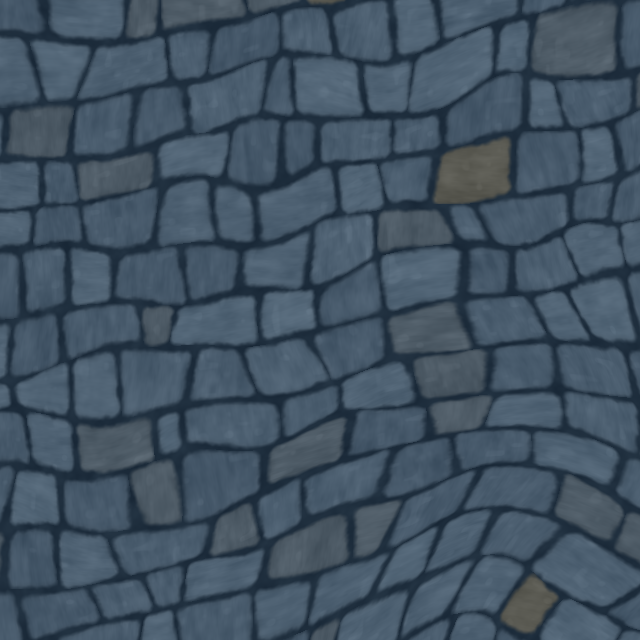
This texture is drawn by a WebGL 2 fragment shader. Its source:

```glsl
#version 300 es
precision highp float;
// Worn blue-grey cobblestones in bending rows with dark soft joints.
uniform vec2 u_resolution;
out vec4 fragColor;

const float ROWS = 11.8;        // stone rows per canvas height
const float STONE_WIDTH = 1.12; // mean stone length in row heights

float hash(vec2 p) {
    vec3 q = fract(vec3(p.xyx) * 0.1031);
    q += dot(q, q.yzx + 33.33);
    return fract((q.x + q.y) * q.z);
}

float noise(vec2 p) {
    vec2 i = floor(p), f = fract(p);
    f = f * f * (3.0 - 2.0 * f);
    float low = mix(hash(i), hash(i + vec2(1, 0)), f.x);
    float high = mix(hash(i + vec2(0, 1)), hash(i + vec2(1, 1)), f.x);
    return mix(low, high, f.y);
}

float fbm(vec2 p) {
    return 0.55 * noise(p) + 0.3 * noise(p * 2.1 + 7.0) + 0.15 * noise(p * 4.3 + 19.0);
}

vec2 rotate(vec2 p, float angle) {
    float c = cos(angle), s = sin(angle);
    return vec2(c * p.x - s * p.y, s * p.x + c * p.y);
}

// Bends the rows: rising to the right, turning over in the lower right corner.
vec2 bendRows(vec2 p) {
    vec2 fromPivot = p - vec2(0.92, 0.08);
    float turn = 0.85 * exp(-dot(fromPivot, fromPivot) / 0.1);
    p = vec2(0.92, 0.08) + rotate(fromPivot, turn);
    p.y -= 0.04 * p.x + 0.12 * p.x * p.x;
    return p * ROWS + vec2(40.0, 60.0);
}

// Height of the wavy joint below a row.
float rowJoint(float x, float row) {
    return row + 0.42 * (noise(vec2(x * 0.85, row * 7.3)) - 0.5);
}

// Position of the slanted joint left of a stone.
float sideJoint(float v, float col, float row) {
    vec2 id = vec2(col, row);
    float slant = 0.42 * (hash(id + 51.7) - 0.5);
    return col + 0.58 * (hash(id + 13.1) - 0.5) + slant * (v - 0.5);
}

// Joint half width for one side of a stone, tapering along that side.
float inset(vec2 id, float side, float along) {
    float width = mix(0.025, 0.085, hash(id + side * 17.3));
    float taper = 0.17 * (hash(id + side * 29.9 + 5.0) - 0.5);
    return max(width + taper * along, 0.015);
}

// Returns the distance inside the stone outline (x) and the stone id (yz).
vec3 cobble(vec2 p) {
    float row = floor(p.y);
    if (p.y < rowJoint(p.x, row)) row -= 1.0;
    else if (p.y > rowJoint(p.x, row + 1.0)) row += 1.0;

    float u = p.x / STONE_WIDTH + 9.0 * hash(vec2(row, 3.7));
    float v = p.y - row;
    float col = floor(u);
    if (u < sideJoint(v, col, row)) col -= 1.0;
    else if (u > sideJoint(v, col + 1.0, row)) col += 1.0;

    vec2 id = vec2(col, row);
    vec2 along = vec2(u - col, v) - 0.5;
    float left = (u - sideJoint(v, col, row)) * STONE_WIDTH - inset(id, 1.0, along.y);
    float right = (sideJoint(v, col + 1.0, row) - u) * STONE_WIDTH - inset(id, 2.0, along.y);
    float bottom = p.y - rowJoint(p.x, row) - inset(id, 3.0, along.x);
    float top = rowJoint(p.x, row + 1.0) - p.y - inset(id, 4.0, along.x);

    // Rounded corners
    float radius = 0.13;
    vec2 corner = max(radius - vec2(min(left, right), min(bottom, top)), 0.0);
    return vec3(radius - length(corner), id);
}

vec3 stoneColour(vec2 p, vec2 id) {
    float tone = hash(id + 71.0);
    vec3 colour = mix(vec3(0.265, 0.337, 0.405), vec3(0.322, 0.398, 0.465), tone);
    float kind = hash(id + 93.0);
    colour = mix(colour, vec3(0.305, 0.350, 0.385), 0.75 * step(0.86, kind));
    colour = mix(colour, vec3(0.355, 0.355, 0.325), step(0.985, kind));

    // Cleft grain and blotches
    vec2 q = rotate(p, 0.4 * (hash(id + 37.0) - 0.5) + 1.57 * step(0.6, tone));
    float grain = fbm(q * vec2(9.0, 2.2) + id * 3.0) - 0.5;
    float blotch = fbm(p * 2.8 + id * 5.0) - 0.5;
    float pale = smoothstep(0.76, 0.92, noise(p * 5.0 + 31.0));
    return colour + 0.07 * grain + 0.07 * blotch + 0.025 * pale;
}

void main() {
    vec2 p = bendRows(gl_FragCoord.xy / u_resolution.y);
    p += 0.45 * (vec2(noise(p * 0.55), noise(p * 0.55 + 47.0)) - 0.5);
    vec3 stone = cobble(p);

    // Chipped, soft outline
    float edge = stone.x + 0.09 * (fbm(p * 4.5) - 0.5);
    float cover = smoothstep(-0.05, 0.055, edge);

    vec3 joint = mix(vec3(0.085, 0.142, 0.200), vec3(0.150, 0.215, 0.275), fbm(p * 3.5 + 11.0));
    vec3 face = stoneColour(p, stone.yz) * mix(0.93, 1.0, smoothstep(0.0, 0.12, edge));
    fragColor = vec4(mix(joint, face, cover), 1.0);
}
```
